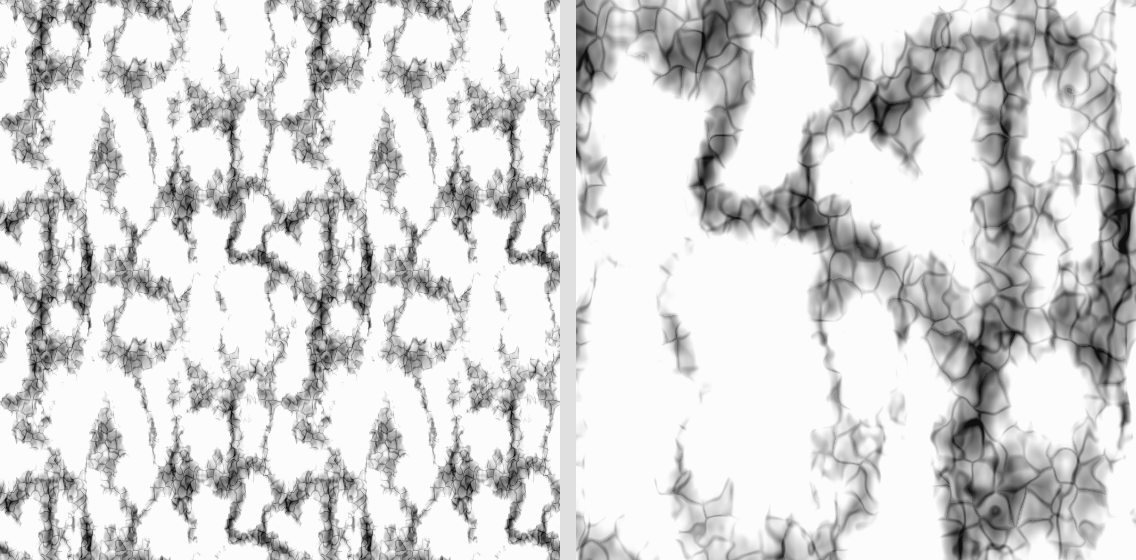
Left: the whole. Right: its middle third, enlarged.
Write a Shadertoy shader that draws this texture map.

```glsl
float hash(vec2 p, float seed) {
    vec3 q = fract(vec3(p.xyx + seed * 7.13) * vec3(0.1031, 0.1030, 0.0973));
    q += dot(q, q.yzx + 33.33);
    return fract((q.x + q.y) * q.z);
}

// Value noise that wraps after the given number of cells
float noise(vec2 p, vec2 cells, float seed) {
    vec2 i = floor(p), f = fract(p);
    f = f * f * (3.0 - 2.0 * f);
    vec2 a = mod(i, cells), b = mod(i + 1.0, cells);
    return mix(mix(hash(a, seed), hash(vec2(b.x, a.y), seed), f.x),
               mix(hash(vec2(a.x, b.y), seed), hash(b, seed), f.x), f.y);
}

float fbm(vec2 tile, vec2 cells, int octaves, float seed) {
    float sum = 0.0, total = 0.0, weight = 0.5;
    for (int i = 0; i < octaves; i++) {
        sum += weight * noise(tile * cells, cells, seed + float(i));
        total += weight;
        weight *= 0.55;
        cells *= 2.0;
    }
    return sum / total;
}

// Wrapping cells: x = gap to the neighbouring cell, y = random tone
vec2 voronoi(vec2 p, vec2 cells, float seed) {
    vec2 base = floor(p);
    float nearest = 9.0, second = 9.0, tone = 0.0;
    for (int y = -1; y <= 1; y++)
    for (int x = -1; x <= 1; x++) {
        vec2 cell = base + vec2(x, y);
        vec2 id = mod(cell, cells);
        vec2 jitter = vec2(hash(id, seed), hash(id, seed + 5.0));
        float d = distance(p, cell + 0.1 + 0.8 * jitter);
        if (d < nearest) {
            second = nearest;
            nearest = d;
            tone = hash(id, seed + 9.0);
        } else {
            second = min(second, d);
        }
    }
    return vec2(second - nearest, tone);
}

void mainImage(out vec4 fragColor, in vec2 fragCoord) {
    vec2 uv = fragCoord / iResolution.xy;
    vec2 tile = uv * 2.0;

    // Tall bark plates with ragged outlines
    vec2 warp = vec2(fbm(tile, vec2(5.0, 4.0), 5, 11.0),
                     fbm(tile, vec2(5.0, 4.0), 5, 23.0)) - 0.5;
    vec2 plateCells = vec2(6.0, 3.0);
    float plate = voronoi(tile * plateCells + warp * vec2(1.3, 1.0), plateCells, 3.0).x;
    float depth = 0.43 - 1.55 * plate;

    // Uneven crack width and grain drawn out along the trunk
    depth += 1.5 * (fbm(tile, vec2(4.0, 3.0), 4, 31.0) - 0.5);
    depth += 1.5 * (fbm(tile, vec2(18.0, 8.0), 4, 41.0) - 0.5);

    // Extra wear in the lower row of repeats
    float band = exp(-pow((uv.y - 0.29) / 0.05, 2.0));
    depth += band * 0.8 * (fbm(tile, vec2(5.0, 6.0), 3, 53.0) - 0.5);

    // Pebbled crust inside the cracks
    vec2 crinkle = vec2(noise(tile * 48.0, vec2(48.0), 61.0),
                        noise(tile * 48.0, vec2(48.0), 67.0)) - 0.5;
    vec2 crustCells = vec2(34.0, 28.0);
    vec2 crust = voronoi(tile * crustCells + crinkle * 0.7, crustCells, 71.0);
    float crustEdge = 1.0 - smoothstep(0.0, 0.28, crust.x);
    float nearCrack = smoothstep(-0.28, 0.2, depth);

    // Thin dark veins that run out onto the plates
    float ridge = abs(fbm(tile, vec2(14.0, 7.0), 4, 83.0) - 0.5);
    float vein = 1.0 - smoothstep(0.0, 0.05, ridge);

    depth += nearCrack * (0.24 * crustEdge + 0.16 * (crust.y - 0.5));
    depth += 0.3 * vein * smoothstep(-0.4, 0.15, depth);
    depth += 0.1 * nearCrack * (noise(tile * 96.0, vec2(96.0), 97.0) - 0.5);

    // Soft shoulder from white plate to dark crack
    float dark = 0.5 * (depth + sqrt(depth * depth + 0.002)) - 0.01;
    float shade = 0.99 - 0.93 * clamp(dark * 0.95, 0.0, 1.0);
    fragColor = vec4(vec3(shade), 1.0);
}
```
